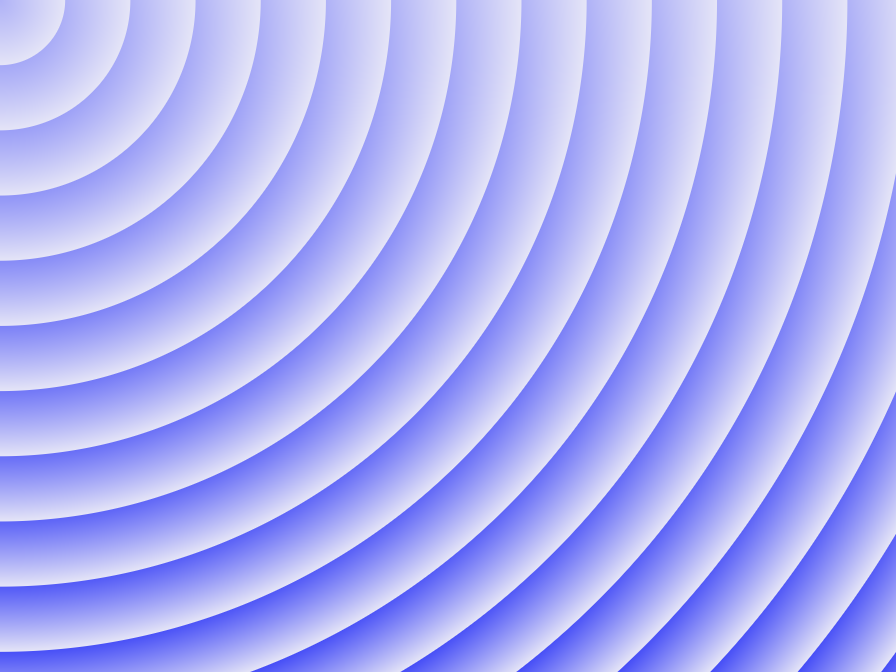
This background is drawn by a Shadertoy shader. Its source:

```glsl
// Concentric rings spread from the top left corner, each fading outward to pale paper.
// A sawtooth of the radius veils a vertical ink gradient; the sawtooth is
// box filtered analytically over one pixel so that the ring edges stay smooth.

const vec3 PAPER = vec3(0.898, 0.898, 0.969);
const vec3 INK = vec3(0.267, 0.298, 0.969);
const float RING_SPACING = 0.097;    // in canvas heights
const float TOP_INK = 0.333;         // ink strength at the top edge
const float BOTTOM_INK = 1.0;        // ink strength at the bottom edge

// Integral of fract(x) from zero to x
float sawIntegral(float x) {
    float f = fract(x);
    return 0.5 * (floor(x) + f * f);
}

// Mean of fract over a window of the given width
float smoothSaw(float x, float width) {
    return (sawIntegral(x + 0.5 * width) - sawIntegral(x - 0.5 * width)) / width;
}

// Ink over paper, stronger with depth (0 at the top, 1 at the bottom)
vec3 inkGradient(vec3 paper, vec3 ink, float depth) {
    return mix(paper, ink, mix(TOP_INK, BOTTOM_INK, depth));
}

void mainImage(out vec4 fragColor, in vec2 fragCoord) {
    // Offset from the top left corner, in canvas heights
    vec2 corner = vec2(0.0, iResolution.y);
    vec2 p = (fragCoord - corner) / iResolution.y;

    // Ring phase and the size of one pixel within it
    float phase = length(p) / RING_SPACING;
    float pixel = 1.0 / (iResolution.y * RING_SPACING);
    float veil = smoothSaw(phase, pixel);

    // Paper veil over the ink
    vec3 color = mix(inkGradient(PAPER, INK, -p.y), PAPER, veil);
    fragColor = vec4(color, 1.0);
}
```
